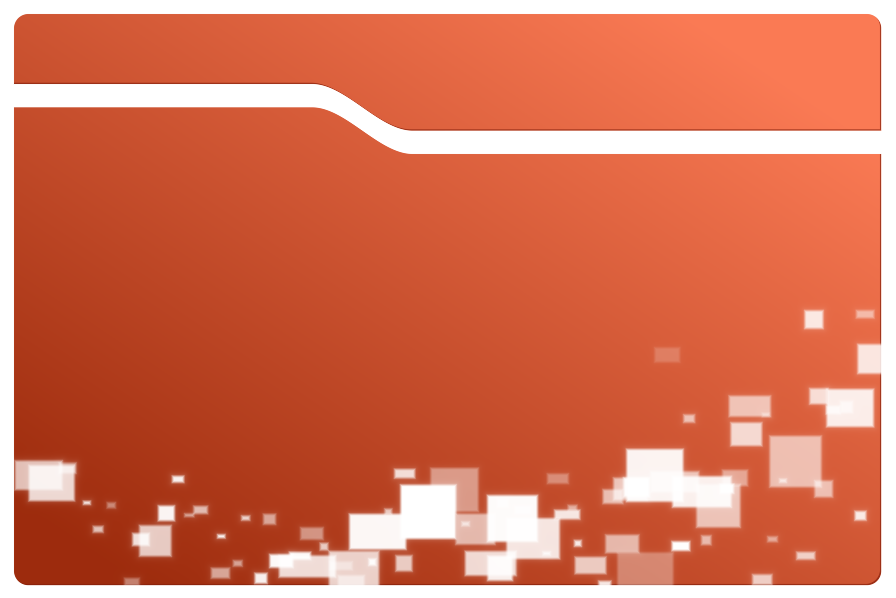
Reproduce this background procedurally as a WebGL 1 fragment shader.

```glsl
precision highp float;
// A rounded orange card on white, cut by a white ribbon that steps down.
// A diagonal gradient fills the card; hashed soft white tiles are scattered
// along its foot under a height envelope. Lengths are in canvas heights.

#define TILE_COUNT 84
#define TILE_MIN 0.012
#define TILE_MAX 0.10
#define TILE_BLUR 0.004
#define CORNER_RADIUS 0.024
#define RIBBON_HALF 0.0195
#define RIM_WIDTH 0.0022
#define DARK_ORANGE vec3(0.615, 0.17, 0.05)
#define LIGHT_ORANGE vec3(0.98, 0.478, 0.33)
#define RIM_COLOR vec3(0.52, 0.12, 0.04)

uniform vec2 u_resolution;

const vec2 CARD_MIN = vec2(0.0234, 0.0214);
const vec2 CARD_MAX = vec2(1.4737, 0.9766);

float hash(float n) {
  return fract(sin(n * 12.9898 + 4.137) * 43758.5);
}

float boxDistance(vec2 p, vec2 halfSize) {
  vec2 q = abs(p) - halfSize;
  return length(max(q, 0.0)) + min(max(q.x, q.y), 0.0);
}

// Card with the ribbon removed
float cardDistance(vec2 p) {
  vec2 halfSize = 0.5 * (CARD_MAX - CARD_MIN) - CORNER_RADIUS;
  float card = boxDistance(p - 0.5 * (CARD_MIN + CARD_MAX), halfSize) - CORNER_RADIUS;
  float ribbonY = mix(0.840, 0.762, smoothstep(0.522, 0.69, p.x));
  float ribbon = abs(p.y - ribbonY) - RIBBON_HALF;
  return max(card, -ribbon);
}

float cardMask(vec2 p, float pixel) {
  return 1.0 - smoothstep(-0.6 * pixel, 0.6 * pixel, cardDistance(p));
}

// Diagonal gradient, dark at lower left and light at upper right
vec3 cardColor(vec2 p) {
  float t = 0.526 + dot(p - vec2(0.75, 0.5), vec2(0.43, 0.64));
  return mix(DARK_ORANGE, LIGHT_ORANGE, clamp(t, 0.0, 1.0));
}

// Highest reach of the tiles: raised at the left edge and towards the right
float tileEnvelope(float x) {
  float leftRise = 0.10 * (1.0 - smoothstep(0.02, 0.2, x));
  return 0.19 + leftRise + 0.28 * smoothstep(0.85, 1.45, x);
}

// Combined white coverage of all tiles
float tileCoverage(vec2 p, float pixel) {
  float clearPart = 1.0;
  float blur = max(TILE_BLUR, pixel);
  for (int i = 0; i < TILE_COUNT; i++) {
    float id = float(i);
    float seed = id * 7.0 + 1.0;

    // Even spacing with jitter, denser to the right
    float along = pow((id + hash(seed)) / float(TILE_COUNT), 0.8);
    float x = mix(CARD_MIN.x, CARD_MAX.x, along);
    float width = mix(TILE_MIN, TILE_MAX, pow(hash(seed + 1.0), 1.5));
    float height = width * mix(0.35, 1.0, hash(seed + 2.0));

    // A few faint strays float above the rest
    float stray = step(0.94, hash(seed + 3.0)) * step(0.5, x);
    float rise = tileEnvelope(x) * pow(hash(seed + 4.0), 1.15);
    float y = CARD_MIN.y + rise + 0.14 * stray;

    float alpha = mix(0.25, 1.0, sqrt(hash(seed + 5.0))) * mix(1.0, 0.25, stray);
    float d = boxDistance(p - vec2(x, y), 0.5 * vec2(width, height));
    float body = 1.0 - smoothstep(-blur, blur, d);
    float halo = 0.2 * exp(-max(d, 0.0) / blur);
    clearPart *= 1.0 - alpha * max(body, halo);
  }
  return 1.0 - clearPart;
}

void main() {
  vec2 p = gl_FragCoord.xy / u_resolution.y;
  float pixel = 1.0 / u_resolution.y;
  float mask = cardMask(p, pixel);

  // Thin dark rim along the lower and right edges
  vec2 rimShift = vec2(RIM_WIDTH, -RIM_WIDTH);
  float rim = mask * (1.0 - cardMask(p + rimShift, pixel));
  vec3 color = mix(cardColor(p), RIM_COLOR, 0.7 * rim);

  // Tiles over the card, then the white surround and ribbon
  color = mix(color, vec3(1.0), tileCoverage(p, pixel));
  color = mix(vec3(1.0), color, mask);
  gl_FragColor = vec4(color, 1.0);
}
```
